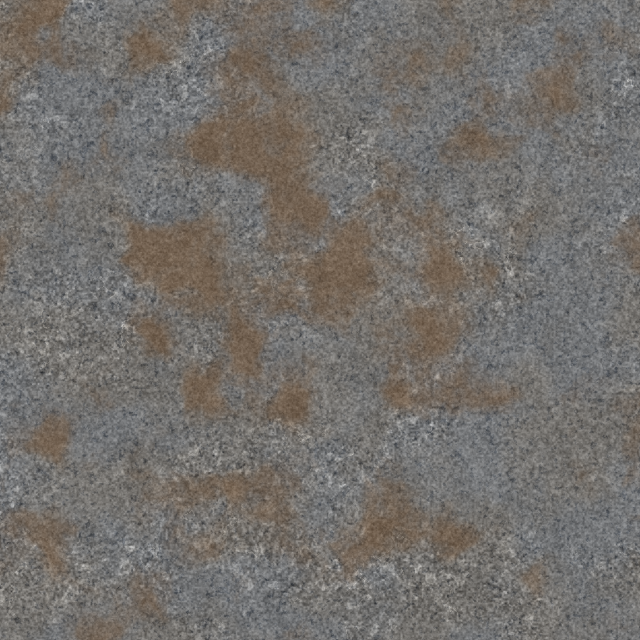
Write a WebGL 1 fragment shader that draws this texture.

```glsl
precision highp float;
// Weathered grey stone with soft rust stains, fine grain and pale mineral flecks.
uniform vec2 u_resolution;

float hash(vec2 p) {
  vec3 q = fract(vec3(p.xyx) * 0.1031);
  q += dot(q, q.yzx + 33.33);
  return fract((q.x + q.y) * q.z);
}

float noise(vec2 p) {
  vec2 cell = floor(p);
  vec2 f = fract(p);
  f = f * f * (3.0 - 2.0 * f);
  float low = mix(hash(cell), hash(cell + vec2(1.0, 0.0)), f.x);
  float high = mix(hash(cell + vec2(0.0, 1.0)), hash(cell + 1.0), f.x);
  return mix(low, high, f.y);
}

// Layered noise, rotated at each octave to hide the lattice.
float fbm(vec2 p) {
  float sum = 0.0;
  float weight = 0.5;
  for (int i = 0; i < 5; i++) {
    sum += weight * noise(p);
    p = mat2(1.6, 1.2, -1.2, 1.6) * p + 17.3;
    weight *= 0.5;
  }
  return sum / 0.97;
}

void main() {
  vec2 uv = gl_FragCoord.xy / min(u_resolution.x, u_resolution.y);
  vec2 warp = vec2(fbm(uv * 18.0 + 3.0), fbm(uv * 18.0 + 41.0)) - 0.5;
  vec2 p = uv + warp * 0.04;

  // Small rust stains, cool areas and rough, mineral-rich areas.
  float stain = fbm(p * 13.0 + 60.0) * 0.8 + noise(p * 5.0 + 9.0) * 0.2;
  float rust = smoothstep(0.46, 0.74, stain);
  float cool = smoothstep(0.32, 0.70, fbm(p * 12.0 + 120.0));
  float rough = smoothstep(0.40, 0.72, fbm(p * 9.0 + 200.0)) * (1.0 - 0.8 * rust);

  vec3 stone = mix(vec3(0.455, 0.445, 0.43), vec3(0.45, 0.457, 0.465), cool);
  vec3 color = mix(stone, vec3(0.445, 0.365, 0.29), rust * 0.85);
  color += (fbm(p * 30.0 + 80.0) - 0.5) * 0.08;

  // Fine grain, softer inside the stains.
  float grain = noise(uv * 330.0) * 0.6 + noise(uv * 215.0 + 31.0) * 0.4 - 0.5;
  float speckle = noise(uv * 512.0 + 71.0) - 0.5;
  float contrast = mix(0.23, 0.33, rough) * (1.0 - 0.45 * rust);
  color += grain * contrast + speckle * 0.07;

  // Dark bluish pits between the grains.
  float pit = smoothstep(0.58, 0.80, fbm(uv * 160.0 + 7.0));
  color -= vec3(0.11, 0.10, 0.085) * pit * (1.0 - 0.7 * rust);

  // Pale crusts and broken thin veins gathered in the rough areas.
  float crust = smoothstep(0.56, 0.78, fbm(p * 95.0 + 150.0));
  float ridge = abs(fbm(p * 34.0 + 300.0) - 0.5);
  float vein = (1.0 - smoothstep(0.004, 0.025, ridge))
             * smoothstep(0.50, 0.68, fbm(uv * 30.0 + 260.0));
  color += vec3(0.13, 0.128, 0.122) * crust * (0.25 + 0.75 * rough);
  color += vec3(0.13, 0.125, 0.115) * vein * rough;

  // Sparse bright chips.
  float chip = smoothstep(0.72, 0.82, noise(uv * 95.0 + 11.0) * 0.6 + noise(uv * 200.0) * 0.4);
  color += 0.12 * chip * (0.15 + 0.85 * rough);

  gl_FragColor = vec4(clamp(color, 0.0, 1.0), 1.0);
}
```
